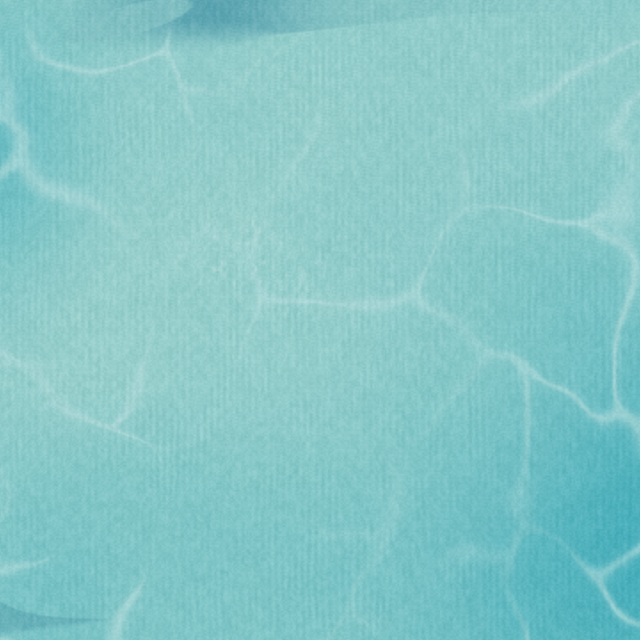
A Shadertoy shader for this texture:

```glsl
// Pale turquoise pool water with soft caustic veins on ribbed, faintly creased paper.

float hash(vec2 p) {
    return fract(sin(dot(p, vec2(127.1, 311.7))) * 43758.5453);
}

vec2 hash2(vec2 p) {
    return vec2(hash(p), hash(p + 57.3));
}

float noise(vec2 p) {
    vec2 i = floor(p), f = fract(p);
    f = f * f * (3.0 - 2.0 * f);
    return mix(mix(hash(i), hash(i + vec2(1, 0)), f.x),
               mix(hash(i + vec2(0, 1)), hash(i + vec2(1, 1)), f.x), f.y);
}

float fbm(vec2 p) {
    float sum = 0.0, amp = 0.5;
    for (int i = 0; i < 4; i++) {
        sum += amp * noise(p);
        p = p * 2.03 + 17.1;
        amp *= 0.5;
    }
    return sum;
}

// Rounded distance to the cell borders; corners swell into webbed junctions.
float cellBorder(vec2 p) {
    vec2 cell = floor(p), nearest = vec2(0);
    float best = 9.0;
    for (int y = -1; y <= 1; y++)
    for (int x = -1; x <= 1; x++) {
        vec2 id = cell + vec2(x, y);
        vec2 toSite = id + 0.08 + 0.84 * hash2(id) - p;
        float d = dot(toSite, toSite);
        if (d < best) { best = d; nearest = toSite; }
    }
    float sum = 0.0;
    for (int y = -2; y <= 2; y++)
    for (int x = -2; x <= 2; x++) {
        vec2 id = cell + vec2(x, y);
        vec2 toSite = id + 0.08 + 0.84 * hash2(id) - p;
        vec2 gap = toSite - nearest;
        if (dot(gap, gap) > 0.0001)
            sum += exp(-40.0 * dot(0.5 * (toSite + nearest), normalize(gap)));
    }
    return max(-log(sum) / 40.0, 0.0);
}

// Veins that vary in width and fade in and out along their length.
float caustics(vec2 uv) {
    vec2 bend = vec2(noise(uv * 5.0 + 3.0), noise(uv * 5.0 + 31.0)) - 0.5;
    vec2 ripple = vec2(noise(uv * 14.0), noise(uv * 14.0 + 40.0)) - 0.5;
    float d = cellBorder(uv * 3.6 + bend * 0.75 + ripple * 0.16 + vec2(4.3, 7.6));
    float swell = noise(uv * 10.0 + 9.0);
    float width = mix(0.014, 0.06, swell * swell);
    float fade = mix(0.06, 1.0, smoothstep(0.2, 0.65, noise(uv * 5.5 + 21.0)));
    float core = exp(-d * d / (width * width));
    float halo = exp(-d * d / 0.006);
    return fade * (mix(0.85, 0.65, swell) * core + 0.16 * halo);
}

void mainImage(out vec4 fragColor, in vec2 fragCoord) {
    vec2 uv = fragCoord / iResolution.xy;
    float soft = 1.5 / iResolution.y;

    // Water depth: pale middle, deeper right corner, left edge and bottom
    vec2 right = (uv - vec2(1.04, 0.2)) / vec2(0.27, 0.34);
    vec2 left = (uv - vec2(-0.03, 0.77)) / vec2(0.15, 0.22);
    vec2 pale = (uv - vec2(0.2, 0.56)) / vec2(0.28, 0.25);
    float depth = 0.09 + 0.55 * exp(-dot(right, right)) + 0.52 * exp(-dot(left, left));
    depth += 0.28 * smoothstep(0.48, 0.05, uv.y) + 0.08 * smoothstep(0.45, 1.0, uv.x);
    depth += 0.24 * (fbm(uv * 3.5 + 5.0) - 0.47) - 0.08 * exp(-dot(pale, pale));
    vec3 color = mix(vec3(0.605, 0.815, 0.8), vec3(0.27, 0.68, 0.73), clamp(depth, 0.0, 1.0));

    // Creases: a folded top edge with a pale flap, and a sliver at lower left
    vec3 shadow = vec3(0.35, 0.64, 0.69);
    float foldX = (uv.x - 0.33) / 0.14;
    float foldEdge = uv.y - 0.925 - 0.065 * uv.x - 0.006 * sin(uv.x * 11.0);
    float foldSoft = mix(0.03, soft, smoothstep(0.35, 0.45, uv.x));
    float fold = smoothstep(-foldSoft, foldSoft, foldEdge);
    fold *= 0.8 * exp(-foldX * foldX) + 0.16 * smoothstep(0.05, 0.2, uv.x) * smoothstep(0.95, 0.7, uv.x);
    color = mix(color, shadow, fold);
    vec2 flap = (uv - vec2(0.2, 0.968 + 0.25 * (uv.x - 0.2))) / vec2(0.1, 0.024);
    float flapMask = smoothstep(0.06, -0.06, length(flap) - 1.0);
    color = mix(color, vec3(0.51, 0.755, 0.765), 0.8 * flapMask);
    float sliverTop = 0.032 + 0.028 * exp(-uv.x * 22.0) - uv.y;
    float sliverBottom = uv.y - 0.01 - 0.13 * uv.x;
    float sliver = smoothstep(-soft, soft, sliverTop) * smoothstep(-0.006, 0.006, sliverBottom);
    color = mix(color, shadow, 0.55 * sliver);

    // Light veins
    float veil = 1.0 - 0.7 * smoothstep(0.92, 0.97, uv.y);
    color = mix(color, vec3(0.685, 0.85, 0.85), 0.78 * veil * caustics(uv));

    // Paper: vertical ribs, broken fibres, and a worn band of pale flecks
    float ribs = sin(uv.x * 603.0 + 3.0 * noise(uv * 12.0)) * noise(uv * vec2(35.0, 20.0));
    float fibre = noise(uv * vec2(200.0, 95.0)) - 0.5;
    float grain = noise(uv * 360.0) - 0.5;
    color += vec3(1.0, 0.65, 0.65) * (0.02 * ribs + 0.05 * fibre + 0.054 * grain);
    vec2 worn = (uv - vec2(0.4, 0.59)) / vec2(0.2, 0.06);
    float wear = 0.15 + 0.7 * exp(-dot(worn, worn));
    float flecks = smoothstep(0.6, 0.95, noise(uv * vec2(150.0, 100.0) + 8.0));
    color += vec3(0.07, 0.03, 0.035) * flecks * wear;

    fragColor = vec4(color, 1.0);
}
```
